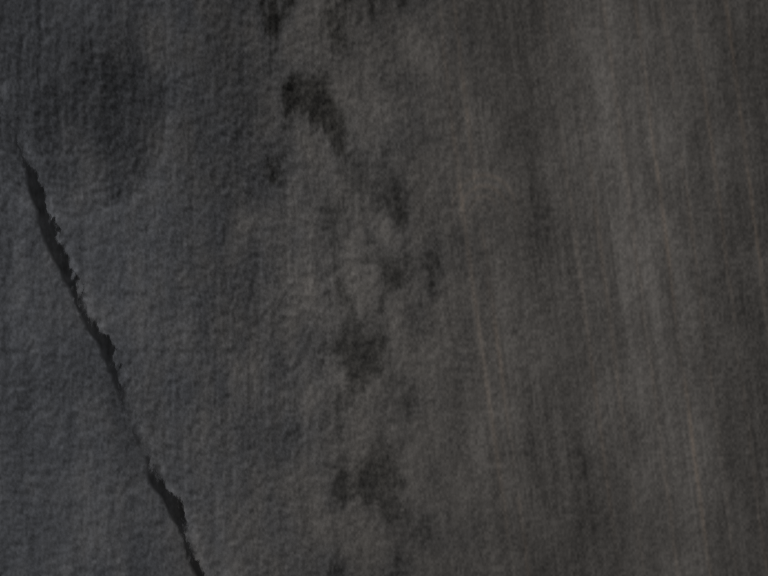
Give the GLSL for this texture, as a Shadertoy shader.

```glsl
// Dim aerial view of ploughed soil: slanted furrows, damp patches, a dark ditch and turning arcs.

float hash(vec2 p) {
    vec3 q = fract(vec3(p.xyx) * 0.1031);
    q += dot(q, q.yzx + 33.33);
    return fract((q.x + q.y) * q.z);
}

float noise(vec2 p) {
    vec2 i = floor(p), f = fract(p);
    f = f * f * (3.0 - 2.0 * f);
    return mix(mix(hash(i), hash(i + vec2(1, 0)), f.x),
               mix(hash(i + vec2(0, 1)), hash(i + vec2(1, 1)), f.x), f.y);
}

float fbm(vec2 p) {
    float sum = 0.0, amp = 0.5;
    for (int i = 0; i < 5; i++) {
        sum += amp * noise(p);
        p = mat2(1.6, 1.2, -1.2, 1.6) * p + 7.3;
        amp *= 0.5;
    }
    return sum;
}

// Soft bump of the given width around zero
float bump(float d, float width) {
    return exp(-d * d / (width * width));
}

// Clods lit from the upper left
float clods(vec2 p) {
    return fbm(p) - fbm(p + vec2(-0.45, 0.55));
}

// Parallel marks left by machinery along u
float furrows(float u, float y) {
    return 0.40 * noise(vec2(u * 190.0, y * 9.0))
         + 0.35 * noise(vec2(u * 90.0, y * 4.0 + 9.0))
         + 0.25 * noise(vec2(u * 30.0, y * 1.5 + 4.0)) - 0.5;
}

void mainImage(out vec4 fragColor, in vec2 fragCoord) {
    vec2 p = fragCoord / iResolution.y;
    float right = smoothstep(0.45, 0.9, p.x);
    float u = p.x - 0.13 * right * (1.0 - p.y);
    float broad = fbm(p * vec2(5.0, 3.5) + 2.0) - 0.48;
    float mottle = fbm(p * vec2(19.0, 13.0)) - 0.48;
    float smudge = fbm(vec2(u * 34.0, p.y * 12.0) + 31.0) - 0.48;

    // Base tone, broad variation, furrows and grain
    float tone = 0.241 + 0.07 * broad + 0.06 * mottle + 0.07 * smudge;
    tone += furrows(u, p.y) * mix(0.062, 0.072, right);
    tone += clods(p * vec2(105.0, 90.0)) * mix(0.11, 0.06, right);
    tone += 0.044 * (noise(p * vec2(260.0, 200.0)) - 0.5);

    // Pale bands on the right and darker strips between them
    tone += 0.042 * bump(u - 1.06, 0.065) * (0.5 + noise(vec2(u * 60.0, p.y * 4.0)));
    tone += 0.012 * bump(u - 0.76, 0.05);
    tone -= 0.018 * bump(u - 0.92, 0.08);
    tone -= 0.030 * smoothstep(1.18, 1.3, u);

    // Ragged damp patches strung down the middle, over a darker column
    float ragged = 0.22 * mottle + 0.12 * broad + 0.16 * smudge;
    float damp = 0.0;
    for (int i = 0; i < 6; i++) {
        float k = float(i);
        vec2 centre = vec2(0.565 + 0.014 * k, 0.97 - 0.155 * k);
        float strength = 1.0 - 0.07 * k - (i == 2 ? 0.45 : 0.0);
        float d = length((p - centre) * vec2(1.0, 0.62)) + ragged;
        damp = max(damp, strength * (1.0 - smoothstep(0.015, 0.09, d)));
    }
    tone -= 0.082 * damp;
    float column = bump(p.x - 0.40 + ragged, 0.11) * smoothstep(0.0, 0.5, p.y);
    tone -= 0.030 * column;
    tone -= 0.016 * bump(p.x - 0.57 + ragged, 0.11);

    // Headland with rounded turning marks and a dark field at the upper left
    vec2 q = vec2(p.x - 0.13, max(0.78 - p.y, 0.0));
    float ring = length(q) + 0.02 * broad;
    float headland = 1.0 - smoothstep(0.150, 0.160, ring);
    float loops = sin(ring * 390.0 + 9.0 * mottle);
    float field = 1.0 - smoothstep(0.07, 0.13, length((p - vec2(0.2, 0.79)) * vec2(1.0, 0.75)) + 0.4 * ragged);
    tone += headland * (0.011 * loops - 0.012 - 0.032 * field);
    tone += 0.020 * bump(ring - 0.162, 0.006);

    // Ditch: broken, frayed and wandering, with a pale bank
    float wander = 0.018 * (noise(vec2(p.y * 7.0, 2.0)) - 0.5) + 0.016 * (noise(vec2(p.y * 30.0, 5.0)) - 0.5);
    float fray = fbm(p * vec2(95.0, 60.0) + 50.0) - 0.48;
    float ditch = p.x - 0.352 + 0.43 * p.y + wander;
    float gap = noise(vec2(p.y * 15.0, 17.0));
    float width = 0.001 + 0.012 * gap;
    float cut = 1.0 - smoothstep(-0.004, 0.006, abs(ditch + 0.022 * fray) - width + 0.014 * fray);
    tone += 0.050 * bump(ditch - 0.016, 0.011) * smoothstep(-0.15, 0.25, mottle + fray);
    tone -= 0.024 * bump(ditch + 0.01, 0.03) * (0.5 + 2.0 * mottle);
    tone = mix(tone, 0.115 + 0.1 * fray, cut * smoothstep(0.12, 0.5, gap + fray));

    // Wheel tracks: soft, worn and slightly rusty
    float track = 0.0;
    for (int i = 0; i < 9; i++) {
        float k = float(i);
        float x = i < 2 ? 0.762 + 0.026 * k : 0.93 + 0.052 * (k - 2.0) + 0.02 * hash(vec2(k, 21.0));
        float wear = smoothstep(0.1, 0.8, 0.55 * noise(vec2(k * 9.0, p.y * 5.0)) + 0.45 * noise(vec2(u * 200.0, p.y * 40.0)));
        track += bump(u - x, 0.0045) * wear * (0.5 + 0.5 * hash(vec2(k, 5.0)));
    }

    // Faint half circles where a machine turned
    float turn = length((p - vec2(0.84, 0.63)) * vec2(1.0, 0.85));
    float arcs = bump(fract(turn * 62.0) - 0.5, 0.25) * (1.0 - smoothstep(0.06, 0.075, turn));
    track += 0.6 * arcs * smoothstep(0.58, 0.66, p.y) * (0.6 + 2.0 * mottle);
    tone += 0.042 * track;

    // Lens falloff, then cool left and warm right tints
    vec2 c = fragCoord / iResolution.xy - 0.5;
    tone *= 1.05 - 0.32 * dot(c, c);
    vec3 cool = vec3(0.970, 0.990, 1.035);
    vec3 warm = vec3(1.030, 0.995, 0.960);
    vec3 tint = mix(cool, warm, smoothstep(0.0, 0.85, p.x + 0.5 * mottle + 0.4 * smudge));
    tint = mix(tint, vec3(1.03, 1.0, 0.94), 0.7 * damp);
    tint += vec3(0.05, 0.0, -0.04) * min(track, 1.0);
    fragColor = vec4(clamp(tone, 0.06, 0.4) * tint, 1.0);
}
```
